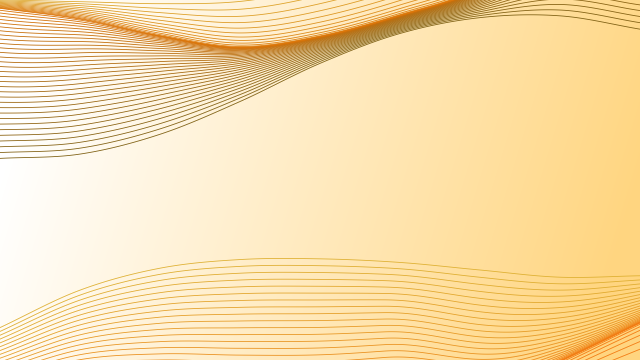
A Shadertoy shader for this background:

```glsl
#define LINE_WIDTH 0.0023
#define GRADIENT_TILT 0.17
#define TOP_OUTER_LINES 32
#define TOP_INNER_LINES 14
#define LOW_OUTER_LINES 24
#define LOW_INNER_LINES 7
#define SLOPE_STEP 0.002

const vec3 WHITE  = vec3(1.0, 1.0, 1.0);
const vec3 AMBER  = vec3(1.0, 0.835, 0.50);
const vec3 OLIVE  = vec3(0.50, 0.38, 0.08);
const vec3 ORANGE = vec3(0.86, 0.45, 0.03);
const vec3 GOLD   = vec3(0.87, 0.69, 0.20);
const vec3 FLAME  = vec3(0.95, 0.48, 0.07);

// Control heights, evenly spaced across the canvas
const float TOP_OUTER[9] = float[9](0.56, 0.572, 0.627, 0.718, 0.824, 0.907, 0.951, 0.956, 0.919);
const float TOP_PINCH[9] = float[9](0.977, 0.947, 0.90, 0.868, 0.898, 0.957, 1.032, 1.185, 1.174);
const float TOP_INNER[9] = float[9](1.005, 1.007, 1.018, 1.046, 1.097, 1.162, 1.255, 1.394, 1.44);
const float LOW_OUTER[9] = float[9](0.09, 0.194, 0.255, 0.279, 0.281, 0.271, 0.25, 0.23, 0.234);
const float LOW_PINCH[9] = float[9](-0.165, -0.137, -0.153, -0.176, -0.176, -0.146, -0.104, -0.003, 0.104);
const float LOW_INNER[9] = float[9](-0.2, -0.2, -0.2, -0.22, -0.22, -0.19, -0.15, -0.06, 0.03);

// Smooth cubic through the control heights
float curve(float k[9], float x) {
    float s = x * 8.0;
    int i = clamp(int(s), 0, 7);
    float f = s - float(i);
    float b = k[i], c = k[i + 1];
    float a = i > 0 ? k[max(i - 1, 0)] : 2.0 * b - c;
    float d = i < 7 ? k[min(i + 2, 8)] : 2.0 * c - b;
    return b + 0.5 * f * (c - a + f * (2.0 * a - 5.0 * b + 4.0 * c - d
             + f * (3.0 * (b - c) + d - a)));
}

vec3 topRails(float x) {
    return vec3(curve(TOP_OUTER, x), curve(TOP_PINCH, x), curve(TOP_INNER, x));
}

vec3 lowRails(float x) {
    return vec3(curve(LOW_OUTER, x), curve(LOW_PINCH, x), curve(LOW_INNER, x));
}

// Height of one strand: s = -1 outer rail, 0 pinch, 1 inner rail
float strand(vec3 rails, float s, float crowding) {
    float rail = s < 0.0 ? rails.x : rails.z;
    return mix(rails.y, rail, pow(abs(s), crowding));
}

// Share of a pixel covered by a line at distance d
float coverage(float d, float pixel) {
    float halfLine = 0.5 * LINE_WIDTH, halfPixel = 0.5 * pixel;
    float overlap = min(d + halfPixel, halfLine) - max(d - halfPixel, -halfLine);
    return clamp(overlap / pixel, 0.0, 1.0);
}

// Paint a fan of strands that crowd together at the pinch
vec3 ribbon(vec3 base, float y, vec3 rails, vec3 nextRails, float crowding,
            int outerLines, int innerLines, vec3 outerTint, vec3 pinchTint, vec3 innerTint) {
    float run = SLOPE_STEP * iResolution.x / iResolution.y;
    float pixel = 1.0 / iResolution.y;
    for (int i = 0; i <= outerLines + innerLines; i++) {
        int n = i - outerLines;
        float s = float(n) / float(n < 0 ? outerLines : innerLines);
        float h = strand(rails, s, crowding);
        float slope = (strand(nextRails, s, crowding) - h) / run;
        float d = abs(y - h) * inversesqrt(1.0 + slope * slope);
        vec3 tint = mix(pinchTint, s < 0.0 ? outerTint : innerTint, abs(s));
        base = mix(base, tint, coverage(d, pixel));
    }
    return base;
}

void mainImage(out vec4 fragColor, in vec2 fragCoord) {
    vec2 uv = fragCoord / iResolution.xy;
    float nextX = uv.x + SLOPE_STEP;

    // Warm diagonal backdrop
    float warmth = uv.x + GRADIENT_TILT * (0.5 - uv.y);
    vec3 color = mix(WHITE, AMBER, clamp(warmth, 0.0, 1.0));

    // Upper and lower ribbons
    float topCrowding = mix(1.25, 2.3, smoothstep(0.0, 0.5, uv.x));
    color = ribbon(color, uv.y, topRails(uv.x), topRails(nextX), topCrowding,
                   TOP_OUTER_LINES, TOP_INNER_LINES, OLIVE, ORANGE, GOLD);
    float lowCrowding = mix(1.0, 2.2, smoothstep(0.6, 1.0, uv.x));
    color = ribbon(color, uv.y, lowRails(uv.x), lowRails(nextX), lowCrowding,
                   LOW_OUTER_LINES, LOW_INNER_LINES, GOLD, FLAME, FLAME);

    fragColor = vec4(color, 1.0);
}
```
